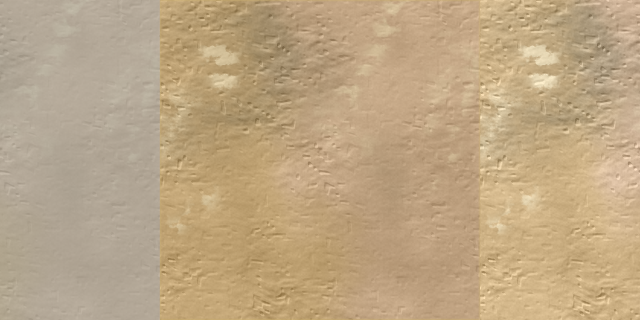
A Shadertoy shader for this texture:

```glsl
// Weathered sandy plaster tile in three gradings: grey stone, warm clay and sunlit sand.
#define OCHRE vec3(0.775, 0.660, 0.475)
#define ROSE vec3(0.745, 0.630, 0.500)
#define STONE vec3(0.697, 0.652, 0.588)
#define CHALK vec3(0.850, 0.780, 0.630)
#define OLIVE vec3(0.560, 0.500, 0.380)
#define RIM vec3(0.790, 0.680, 0.430)
#define LIGHT_STEP vec2(-0.0016, 0.0030)
#define RELIEF 0.30
#define GRAIN 0.028
#define MOTTLE 0.17

float hash(vec2 p) {
    return fract(sin(dot(p, vec2(127.1, 311.7))) * 43758.5453);
}

float noise(vec2 p) {
    vec2 cell = floor(p), f = fract(p);
    f = f * f * (3.0 - 2.0 * f);
    return mix(mix(hash(cell), hash(cell + vec2(1, 0)), f.x),
               mix(hash(cell + vec2(0, 1)), hash(cell + vec2(1, 1)), f.x), f.y);
}

float fbm(vec2 p) {
    float sum = 0.0, amp = 0.5;
    for (int i = 0; i < 5; i++) {
        sum += amp * noise(p);
        p = mat2(1.6, 1.2, -1.2, 1.6) * p + 7.3;
        amp *= 0.5;
    }
    return sum;
}

// Soft brush mark from a to b, falling off over the given width
float stroke(vec2 p, vec2 a, vec2 b, float width) {
    vec2 ab = b - a;
    float t = clamp(dot(p - a, ab) / dot(ab, ab), 0.0, 1.0);
    float d = length(p - a - ab * t) / width;
    return exp(-d * d);
}

// Wrinkled surface: broad lumps, sideways creases and small pits
float surfaceHeight(vec2 p) {
    vec2 q = p + 0.02 * vec2(noise(p * 14.0), noise(p * 14.0 + 31.0));
    float lumps = fbm(q * vec2(18.0, 26.0));
    float creases = noise(q * vec2(45.0, 95.0) + 5.0);
    float pits = smoothstep(0.70, 0.92, noise(q * vec2(58.0, 80.0) + 60.0));
    return lumps + 0.22 * creases - 0.30 * pits;
}

vec3 plaster(vec2 p) {
    vec2 warp = vec2(fbm(p * 7.0), fbm(p * 7.0 + 19.0)) - 0.5;
    vec2 q = p + 0.13 * warp;
    float cloud = fbm(p * 4.5 + 3.0) - 0.48;
    float flakes = fbm(p * vec2(26.0, 32.0) + 11.0);

    // Ochre on the left fading into rose on the right
    vec3 col = mix(OCHRE, ROSE, smoothstep(0.28, 0.62, p.x + 0.25 * p.y - 0.1 + 0.5 * cloud));
    col += MOTTLE * cloud;

    // Olive stains in the upper left
    float stain = 0.42 * stroke(q, vec2(0.06, 0.58), vec2(0.30, 0.66), 0.11)
                + 0.55 * stroke(q, vec2(0.32, 0.93), vec2(0.38, 0.83), 0.07)
                + 0.28 * stroke(q, vec2(0.12, 0.93), vec2(0.45, 0.76), 0.15)
                + 0.18 * stroke(q, vec2(0.66, 0.50), vec2(0.72, 0.40), 0.07);
    col = mix(col, OLIVE, clamp(stain * (0.45 + flakes), 0.0, 0.6));

    // Chalky veins rising to the right, and flaked patches
    float veins = stroke(q, vec2(0.56, 0.70), vec2(0.76, 0.97), 0.035)
                + 0.8 * stroke(q, vec2(0.86, 0.40), vec2(0.98, 0.84), 0.025)
                + 0.6 * stroke(q, vec2(0.82, 0.58), vec2(0.92, 0.88), 0.025)
                + 0.5 * stroke(q, vec2(0.46, 0.62), vec2(0.60, 0.54), 0.06);
    float patches = 1.3 * stroke(q, vec2(0.18, 0.76), vec2(0.20, 0.83), 0.035)
                  + 0.6 * stroke(q, vec2(0.02, 0.57), vec2(0.06, 0.67), 0.05)
                  + 0.8 * stroke(q, vec2(0.03, 0.30), vec2(0.17, 0.40), 0.028);
    float chalk = 0.65 * veins * smoothstep(0.38, 0.60, flakes)
                + patches * smoothstep(0.40, 0.58, flakes);
    col = mix(col, CHALK, clamp(chalk, 0.0, 0.85));

    // Relief lit from above, rougher on the ochre side
    float slope = surfaceHeight(p - LIGHT_STEP) - surfaceHeight(p + LIGHT_STEP);
    float rough = mix(1.0, 0.55, smoothstep(0.40, 0.75, p.x));
    rough *= 0.55 + 0.9 * smoothstep(0.35, 0.62, fbm(p * 6.0 + 41.0));
    col += RELIEF * rough * clamp(slope, -0.35, 0.30);
    return col + GRAIN * (noise(p * 210.0) - 0.5);
}

void mainImage(out vec4 fragColor, in vec2 fragCoord) {
    vec2 p = fragCoord / iResolution.y;
    float pixel = 1.0 / iResolution.y;
    vec2 tile = vec2(fract(p.x + 0.5), p.y);
    vec3 clay = plaster(tile);

    // Grading of the side panels
    vec3 stone = STONE + 0.50 * (clay - ROSE);
    vec3 sand = clay * 1.22 - vec3(0.105, 0.075, 0.025);
    float leftPanel = 1.0 - smoothstep(-pixel, pixel, p.x - 0.5);
    float rightPanel = smoothstep(-pixel, pixel, p.x - 1.5);
    vec3 col = mix(mix(clay, stone, leftPanel), sand, rightPanel);

    // Thin yellow rim around the middle panel
    vec2 inset = min(tile, 1.0 - tile);
    float rim = 1.0 - smoothstep(0.002, 0.006, min(inset.x, inset.y));
    col = mix(col, RIM, 0.45 * rim * (1.0 - leftPanel) * (1.0 - rightPanel));

    fragColor = vec4(clamp(col, 0.0, 1.0), 1.0);
}
```
